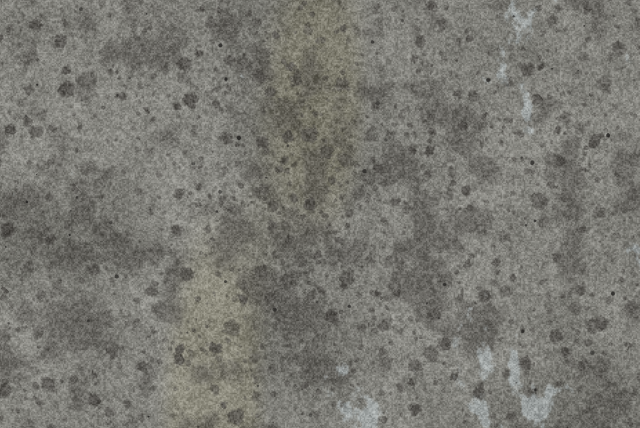
A WebGL 1 fragment shader for this texture:

```glsl
precision highp float;
// Weathered grey concrete with dark lichen spots, pale bluish flakes and small pits.

uniform vec2 u_resolution;

const vec3 CONCRETE = vec3(0.500, 0.498, 0.475);
const vec3 LICHEN   = vec3(0.300, 0.290, 0.275);
const vec3 FLAKE    = vec3(0.680, 0.710, 0.715);
const vec3 PIT      = vec3(0.130, 0.125, 0.120);
const vec3 OCHRE    = vec3(0.012, 0.006, -0.025);

const float BIG_SPOT_CELLS   = 23.0;   // cells per canvas height
const float SMALL_SPOT_CELLS = 52.0;
const float PIT_CELLS        = 17.0;
const float FLAKE_CELLS      = 3.3;
const float FINE_GRAIN       = 0.16;
const float COARSE_GRAIN     = 0.11;
const float STAIN_CONTRAST   = 0.17;
const float STREAK_CONTRAST  = 0.06;

float hash(vec2 p) {
    vec3 q = fract(vec3(p.xyx) * 0.1031);
    q += dot(q, q.yzx + 33.33);
    return fract((q.x + q.y) * q.z);
}

vec2 hash2(vec2 p) {
    return vec2(hash(p + 17.3), hash(p + 71.9));
}

float noise(vec2 p) {
    vec2 i = floor(p), f = fract(p);
    f = f * f * (3.0 - 2.0 * f);
    float low = mix(hash(i), hash(i + vec2(1.0, 0.0)), f.x);
    float high = mix(hash(i + vec2(0.0, 1.0)), hash(i + vec2(1.0, 1.0)), f.x);
    return mix(low, high, f.y);
}

float fbm(vec2 p) {
    float sum = 0.0, amp = 0.5;
    for (int i = 0; i < 5; i++) {
        sum += amp * noise(p);
        p = mat2(1.6, 1.2, -1.2, 1.6) * p + 9.7;
        amp *= 0.5;
    }
    return sum / 0.97;
}

// Scattered round spots; radii and edge softness are in cell units.
float spots(vec2 p, float cells, vec2 radii, float soft, float ragged, float density) {
    vec2 q = p * cells, home = floor(q);
    float wobble = (noise(p * 95.0) + noise(p * 190.0) - 1.0) * ragged;
    float cover = 0.0;
    for (int y = -1; y <= 1; y++) {
        for (int x = -1; x <= 1; x++) {
            vec2 id = home + vec2(float(x), float(y));
            float present = step(hash(id + cells), density);
            float size = hash(id + 41.0);
            float radius = mix(radii.x, radii.y, size * size);
            float d = length(q - id - hash2(id + cells)) + wobble - radius;
            float strength = mix(0.5, 1.0, hash(id + 5.0));
            cover = max(cover, present * strength * (1.0 - smoothstep(-soft, soft, d)));
        }
    }
    return cover;
}

// Tall patches of peeling pale crust, more frequent towards the right.
float flakes(vec2 p) {
    vec2 q = p * FLAKE_CELLS, home = floor(q);
    float falloff = -1.0;
    for (int y = -1; y <= 1; y++) {
        for (int x = -1; x <= 1; x++) {
            vec2 id = home + vec2(float(x), float(y));
            float chance = 0.04 + 0.46 * smoothstep(1.0, 4.0, id.x);
            vec2 center = id + hash2(id + 23.0);
            vec2 extent = vec2(0.22, 0.42) * mix(0.6, 1.15, hash(id + 3.0));
            float inside = 1.0 - length((q - center) / extent);
            falloff = max(falloff, mix(-1.0, inside, step(hash(id + 11.0), chance)));
        }
    }
    float crust = fbm(p * vec2(30.0, 22.0) + 50.0) - 0.5;
    return smoothstep(0.0, 0.35, falloff * 0.55 + crust * 2.2 - 0.2);
}

void main() {
    vec2 p = gl_FragCoord.xy / u_resolution.y;

    // Broad stains, vertical water streaks and sandy grain
    float stain = fbm(p * 4.5 + 3.0) - 0.5;
    float streak = fbm(p * vec2(13.0, 2.0) + 31.0) - 0.5;
    float grain = (noise(p * 310.0) - 0.5) * FINE_GRAIN
                + (noise(p * 135.0 + 8.0) - 0.5) * COARSE_GRAIN;
    vec3 color = CONCRETE + stain * STAIN_CONTRAST + streak * STREAK_CONTRAST;
    color += OCHRE * smoothstep(0.48, 0.7, noise(p * vec2(4.0, 1.3) + 60.0));

    // Cloudy dark growth and clustered lichen spots
    float cluster = noise(p * 3.2 + 14.0);
    float growth = smoothstep(0.50, 0.72, fbm(p * 15.0 + 80.0) + 0.2 * (cluster - 0.5));
    float big = spots(p, BIG_SPOT_CELLS, vec2(0.16, 0.42), 0.10, 0.16, 0.12 + 0.46 * cluster);
    float small = spots(p, SMALL_SPOT_CELLS, vec2(0.14, 0.38), 0.13, 0.22, 0.18 + 0.32 * cluster);
    float dark = max(max(big * 0.85, small * 0.62), growth * 0.48);
    color = mix(color, LICHEN, dark);

    // Pale crust, grain over everything, then open pits
    color = mix(color, FLAKE, flakes(p) * 0.68);
    color += grain;
    float pits = spots(p + 7.0, PIT_CELLS, vec2(0.03, 0.085), 0.03, 0.03, 0.16);
    color = mix(color, PIT, pits * 0.85);

    gl_FragColor = vec4(clamp(color, 0.0, 1.0), 1.0);
}
```
